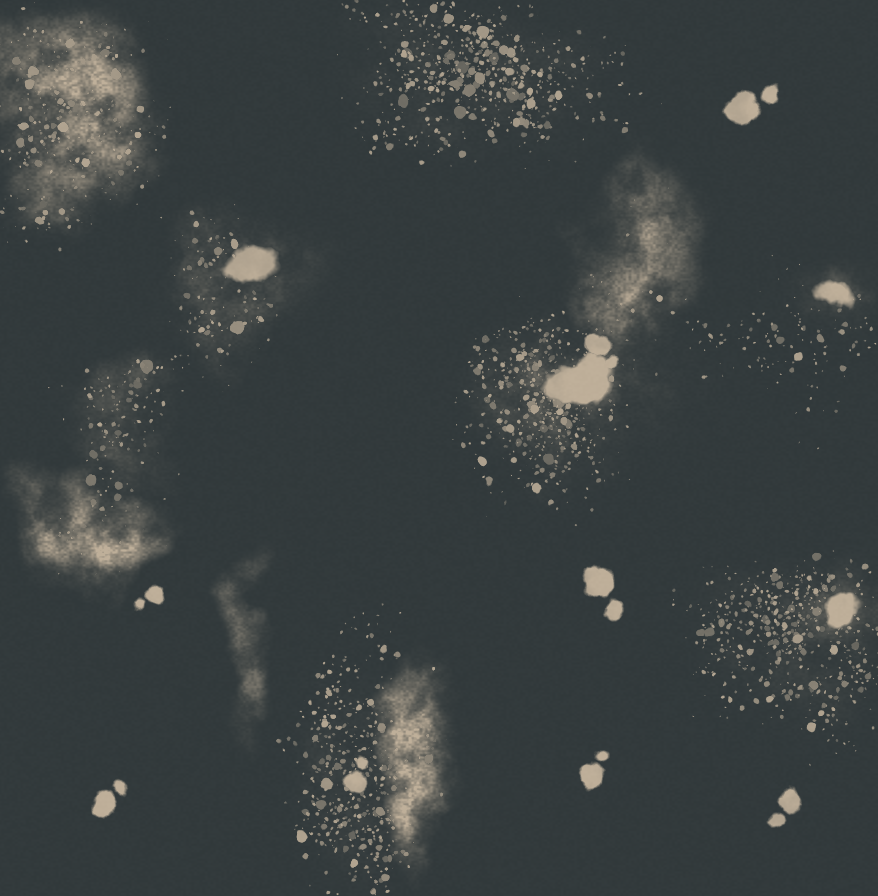
Give the GLSL for this texture, as a Shadertoy shader.

```glsl
// Bleach stains on dark slate cloth: cloudy hazes, sprays of droplets and solid pale blots.

const vec3 SLATE = vec3(0.197, 0.227, 0.234);
const vec3 BLEACH = vec3(0.745, 0.685, 0.600);

// Stain centre (xy) and radii (zw), in canvas heights.
const int STAINS = 12;
const vec4 STAIN_SHAPE[STAINS] = vec4[](
    vec4(0.075, 0.86, 0.085, 0.10), vec4(0.52, 0.91, 0.12, 0.08),
    vec4(0.71, 0.72, 0.06, 0.10),   vec4(0.61, 0.53, 0.08, 0.08),
    vec4(0.25, 0.67, 0.06, 0.06),   vec4(0.89, 0.28, 0.10, 0.08),
    vec4(0.09, 0.40, 0.06, 0.07),   vec4(0.28, 0.27, 0.022, 0.10),
    vec4(0.465, 0.145, 0.035, 0.1), vec4(0.40, 0.14, 0.05, 0.11),
    vec4(0.88, 0.62, 0.11, 0.09),   vec4(0.14, 0.53, 0.06, 0.06));

// Haze strength, spray density and blot radius of each stain.
const vec3 STAIN_MIX[STAINS] = vec3[](
    vec3(0.75, 0.6, 0.0),  vec3(0.06, 0.75, 0.0),
    vec3(0.48, 0.1, 0.0),  vec3(0.08, 0.95, 0.036),
    vec3(0.14, 0.4, 0.025), vec3(0.05, 0.8, 0.021),
    vec3(0.75, 0.2, 0.0),  vec3(0.36, 0.0, 0.0),
    vec3(0.85, 0.2, 0.0),  vec3(0.05, 0.65, 0.0),
    vec3(0.0, 0.22, 0.016), vec3(0.16, 0.35, 0.0));

float hash(vec2 p) {
    vec3 q = fract(p.xyx * 0.1031);
    q += dot(q, q.yzx + 33.33);
    return fract((q.x + q.y) * q.z);
}

vec2 hash2(vec2 p) {
    return vec2(hash(p), hash(p + 57.3));
}

float noise(vec2 p) {
    vec2 i = floor(p), f = fract(p);
    f = f * f * (3.0 - 2.0 * f);
    float low = mix(hash(i), hash(i + vec2(1, 0)), f.x);
    float high = mix(hash(i + vec2(0, 1)), hash(i + vec2(1, 1)), f.x);
    return mix(low, high, f.y);
}

float fbm(vec2 p) {
    float sum = 0.0, amp = 0.5;
    for (int i = 0; i < 5; i++) {
        sum += amp * noise(p);
        p = mat2(1.6, 1.2, -1.2, 1.6) * p + 11.7;
        amp *= 0.5;
    }
    return sum;
}

vec2 warp(vec2 p, float frequency, float amount) {
    return p + amount * (vec2(fbm(p * frequency), fbm(p * frequency + 31.0)) - 0.5);
}

float disc(float dist, float radius, float soft) {
    return (1.0 - smoothstep(radius - soft, radius + soft, dist)) * step(0.0005, radius);
}

// One random droplet per cell of a turned grid; density decides which appear.
float droplets(vec2 p, float cell, float angle, float density, float soft) {
    float c = cos(angle), s = sin(angle);
    vec2 g = mat2(c, s, -s, c) * p / cell + angle * 40.0;
    vec2 id = floor(g);
    vec2 centre = 0.3 + 0.4 * hash2(id);
    float size = hash(id + 13.1);
    float radius = cell * mix(0.10, 0.36, size * size);
    radius *= smoothstep(0.0, 0.12, density - hash(id + 5.7));
    float tone = mix(0.4, 1.0, hash(id + 91.0));
    return tone * disc(length(fract(g) - centre) * cell, radius, soft);
}

// Lone blots with a small satellite, more frequent toward the bottom.
float loneBlots(vec2 p, float cell, float soft) {
    vec2 id = floor(p / cell);
    vec2 centre = (id + 0.25 + 0.5 * hash2(id + 3.0)) * cell;
    float radius = mix(0.008, 0.019, hash(id + 21.0));
    vec2 side = normalize(hash2(id + 8.0) - 0.5 + 0.001) * radius * 1.9;
    float present = step(hash(id + 44.0), mix(0.75, 0.05, id.y * cell));
    float blot = disc(length(p - centre), radius, soft);
    return present * max(blot, disc(length(p - centre - side), radius * 0.55, soft));
}

void mainImage(out vec4 fragColor, in vec2 fragCoord) {
    vec2 p = fragCoord / iResolution.y;
    float soft = max(0.0008, 0.7 / iResolution.y);
    vec2 ragged = warp(p, 12.0, 0.11);
    vec2 rough = warp(p, 55.0, 0.014);

    // Gather the three ingredients of every stain.
    float haze = 0.0, density = 0.002, blots = loneBlots(rough, 0.25, 0.0022);
    for (int i = 0; i < STAINS; i++) {
        vec4 shape = STAIN_SHAPE[i];
        vec3 parts = STAIN_MIX[i];
        float d = length((ragged - shape.xy) / shape.zw);
        haze = max(haze, parts.x * (1.0 - smoothstep(0.2, 1.45, d)));
        density += parts.y * exp(-1.1 * d * d);
        vec2 offset = warp(p, 22.0, 0.05) - shape.xy - 0.5 * shape.zw;
        float blotDist = length(offset * vec2(0.8, 1.25));
        blots = max(blots, disc(blotDist, parts.z, 0.005));
        haze += step(0.001, parts.z) * 0.25 * exp(-pow(blotDist / (parts.z * 1.5 + 0.001), 2.0));
    }

    // Mottle the haze with clouds, downward streaks and cloth grain.
    float cloud = smoothstep(0.22, 0.72, fbm(p * 34.0 + 4.0));
    float streak = noise(ragged * vec2(75.0, 20.0));
    float grain = noise(p * vec2(330.0, 420.0));
    haze *= (0.3 + 1.1 * cloud) * (0.7 + 0.5 * streak) * (0.75 + 0.5 * grain);

    // Spray in four sizes, clumped by noise.
    density *= 0.45 + 1.1 * noise(p * 24.0);
    vec2 dropSpace = warp(p, 90.0, 0.006);
    float spray = 0.0, cell = 0.021;
    for (int i = 0; i < 4; i++) {
        spray = max(spray, droplets(dropSpace, cell, 0.5 + 0.7 * float(i), density, soft));
        cell *= 0.68;
    }

    float bleach = max(max(haze, spray * 0.92), blots * (0.9 + 0.16 * cloud));
    vec3 color = mix(SLATE, BLEACH, clamp(bleach, 0.0, 1.0));
    color += 0.012 * (grain - 0.5);
    fragColor = vec4(color, 1.0);
}
```
